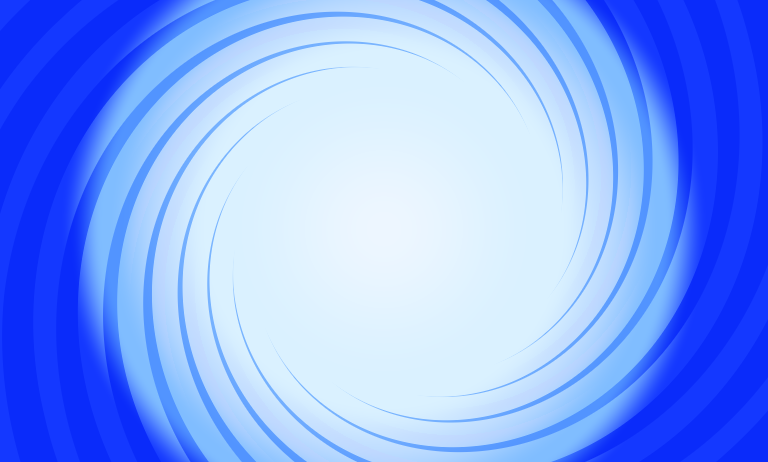
Give the GLSL for this background, as a WebGL 2 fragment shader.

```glsl
#version 300 es
precision highp float;
// Twelve logarithmic spiral arms around a pale glow on deep blue.

uniform vec2 u_resolution;
out vec4 fragColor;

// Lengths are fractions of the canvas height, measured from its middle.
const float TAU = 6.2831853;
const float ARMS = 12.0;
const float PITCH = 0.265;                  // growth of log radius per radian
const float TIP_RADIUS = 0.354;
const float TIP_ANGLE = 0.1;
const float WIDTH_GROWTH = 1.22;            // share of the gap gained per unit radius
const float MAX_WIDTH = 0.62;
const vec2 SPIRAL_CENTER = vec2(0.030, -0.002);
const vec2 GLOW_CENTER = vec2(0.0, 0.004);

const vec3 CORE = vec3(0.93, 0.965, 1.0);
const vec3 PALE = vec3(0.855, 0.945, 1.0);
const vec3 MIST = vec3(0.74, 0.86, 1.0);
const vec3 SKY = vec3(0.50, 0.74, 1.0);
const vec3 LAVENDER = vec3(0.76, 0.82, 1.0);
const vec3 ARM_INNER = vec3(0.48, 0.71, 1.0);
const vec3 ARM_OUTER = vec3(0.32, 0.58, 1.0);
const vec3 BLUE = vec3(0.08, 0.22, 1.0);
const vec3 DEEP_BLUE = vec3(0.04, 0.17, 0.98);

// Colour of the ground at distance d from the glow centre.
vec3 groundColor(float d) {
    vec3 c = mix(CORE, PALE, smoothstep(0.0, 0.34, d));
    c = mix(c, MIST, smoothstep(0.38, 0.50, d));
    c = mix(c, SKY, smoothstep(0.47, 0.60, d));
    return mix(c, BLUE, smoothstep(0.61, 0.70, d));
}

// Colour of the arms, which sink into the blue slightly earlier.
vec3 armColor(float d) {
    vec3 c = mix(ARM_INNER, ARM_OUTER, smoothstep(0.38, 0.58, d));
    return mix(c, DEEP_BLUE, smoothstep(0.60, 0.68, d));
}

// Signed position between arms: 0 on an arm, +-0.5 midway to the next.
float armPhase(vec2 p) {
    float turn = atan(p.y, p.x) - TIP_ANGLE - log(max(length(p), 0.001) / TIP_RADIUS) / PITCH;
    return fract(turn * ARMS / TAU + 0.5) - 0.5;
}

void main() {
    float pixel = 1.0 / u_resolution.y;
    vec2 p = (gl_FragCoord.xy - 0.5 * u_resolution) * pixel;
    vec2 q = p - SPIRAL_CENTER;
    float d = length(p - GLOW_CENTER);
    float r = length(q);

    // Arms widen outward from a fine tip.
    float phase = armPhase(q);
    float gap = TAU * PITCH / ARMS * r;
    float share = clamp((r - TIP_RADIUS) * WIDTH_GROWTH, 0.0, MAX_WIDTH);
    float halfWidth = 0.5 * share * gap;
    float edge = halfWidth - abs(phase) * gap;
    float arm = clamp(edge / pixel + 0.5, 0.0, 1.0) * min(1.0, 2.0 * halfWidth / pixel);

    // A faint lavender sheen follows one side of each arm.
    float ring = smoothstep(0.40, 0.48, d) * (1.0 - smoothstep(0.50, 0.58, d));
    float sheen = ring * smoothstep(-0.1, 0.45, phase) * 0.35;

    vec3 color = mix(groundColor(d), LAVENDER, sheen);
    color = mix(color, armColor(d), arm);
    fragColor = vec4(color, 1.0);
}
```
